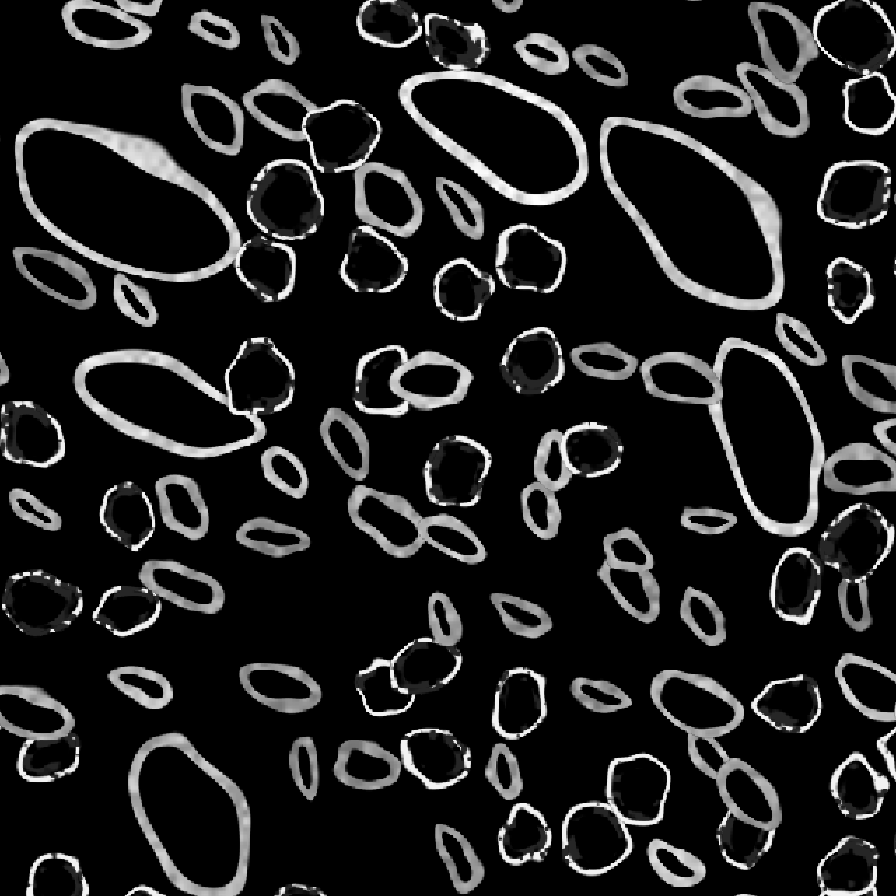
Reproduce this pattern procedurally as a Shadertoy shader.

```glsl
// Scattered hollow grains: grey rods, broken white rings and large outlined bodies on black.

const float LATTICE = 256.0;      // steps of the blocky raster across the canvas
const float SMALL_GRID = 11.0;
const float LARGE_GRID = 3.0;
const float SOFTNESS = 0.0013;
const float MAIN_ANGLE = -0.75;   // prevailing direction of the long axes
const float WHITE = 0.95;
const float DARK = 0.15;

struct Grain {
    vec2 center;
    vec2 radius;
    float angle, bend, taper, tone, lineWidth, seed;
    bool broken, present;
};

float hash(vec2 p) {
    return fract(sin(dot(p, vec2(127.1, 311.7))) * 43758.5453);
}

float noise(vec2 p) {
    vec2 cell = floor(p), f = fract(p);
    f = f * f * (3.0 - 2.0 * f);
    float low = mix(hash(cell), hash(cell + vec2(1, 0)), f.x);
    float high = mix(hash(cell + vec2(0, 1)), hash(cell + vec2(1, 1)), f.x);
    return mix(low, high, f.y);
}

vec2 rotate(vec2 p, float a) {
    float c = cos(a), s = sin(a);
    return vec2(c * p.x + s * p.y, c * p.y - s * p.x);
}

// One of several independent random values of a cell
float pick(vec2 cell, float channel) {
    return hash(cell + channel * vec2(17.3, 9.7));
}

Grain makeGrain(vec2 cell, float grid, bool large) {
    Grain g;
    vec2 jitter = vec2(pick(cell, 1.0), pick(cell, 2.0)) - 0.5;
    float size = pick(cell, 3.0), shape = pick(cell, 4.0);
    float turn = pick(cell, 5.0) - 0.5;
    g.center = (cell + 0.5 + jitter * (large ? 0.45 : 0.65)) / grid;
    g.seed = 50.0 * pick(cell, 6.0);
    g.broken = !large && pick(cell, 7.0) < 0.38;
    g.present = pick(cell, 8.0) < (large ? 0.75 : 0.92);
    float halfLength = large ? mix(0.09, 0.14, size) : mix(0.032, 0.054, size * size);
    float ratio = large ? mix(0.42, 0.62, shape) : mix(0.42, 0.7, shape);
    if (g.broken) {
        halfLength = mix(0.034, 0.046, size);
        ratio = mix(0.68, 1.0, shape);
    }
    g.radius = halfLength * vec2(1.0, ratio);
    g.angle = MAIN_ANGLE + turn * (g.broken ? 3.0 : (large ? 1.0 : 1.5));
    g.bend = (pick(cell, 9.0) - 0.5) * (g.broken ? 0.1 : 0.5);
    g.taper = (pick(cell, 10.0) - 0.5) * (g.broken ? 0.3 : 1.0);
    g.tone = large ? mix(0.66, 0.92, pick(cell, 11.0)) : mix(0.54, 0.8, pick(cell, 11.0));
    g.lineWidth = large ? 0.0125 : (g.broken ? 0.006 : 0.0112);
    return g;
}

// Approximate distance to a bent, tapered and lumpy ellipse
float grainDistance(vec2 p, Grain g) {
    vec2 q = rotate(p - g.center, g.angle);
    float along = clamp(q.x / g.radius.x, -1.2, 1.2);
    q.y += g.bend * g.radius.y * (along * along - 0.4);
    q.y /= 1.0 + 0.55 * g.taper * along;
    float k = length(q / g.radius) + 0.001;
    float d = k * (k - 1.0) / (length(q / (g.radius * g.radius)) + 0.01);
    float lumps = noise(1.6 * q / g.radius + g.seed) - 0.5;
    return d + lumps * g.radius.y * 0.42;
}

// Coverage of the band between two depths below the rim
float band(float d, float outer, float inner) {
    float middle = 0.5 * (outer + inner);
    return smoothstep(SOFTNESS, -SOFTNESS, abs(d + middle) - 0.5 * (inner - outer));
}

float paintGrain(float shade, vec2 p, Grain g) {
    float d = grainDistance(p, g);
    shade *= smoothstep(-SOFTNESS, SOFTNESS, d);
    float line = band(d, 0.0, g.lineWidth);
    float mottle = noise(p * 110.0 + g.seed);
    if (!g.broken) return mix(shade, g.tone + 0.28 * (mottle - 0.5), line);
    // White rim with gaps, and dark patches just beneath it
    float patches = noise(p * 32.0 + g.seed);
    float gaps = 0.5 * noise(p * 170.0 + g.seed) + 0.5 * patches;
    float rim = mix(DARK, WHITE, smoothstep(0.32, 0.42, gaps));
    float under = band(d, g.lineWidth, 0.015) * smoothstep(0.45, 0.6, 0.5 * mottle + 0.5 * (1.0 - patches));
    return mix(max(shade, DARK * under), rim, line);
}

// Distance from a point to the closest large grain
float largeDistance(vec2 p) {
    float nearest = 1.0;
    for (int i = 0; i < 9; i++) {
        vec2 cell = floor(p * LARGE_GRID) + vec2(i % 3 - 1, i / 3 - 1);
        Grain g = makeGrain(cell, LARGE_GRID, true);
        if (g.present) nearest = min(nearest, grainDistance(p, g));
    }
    return nearest;
}

void mainImage(out vec4 fragColor, in vec2 fragCoord) {
    // Staircase warp gives softly stepped contours
    vec2 raster = fragCoord / iResolution.y * LATTICE;
    vec2 p = (floor(raster) + smoothstep(0.2, 0.8, fract(raster))) / LATTICE;
    float shade = 0.0;
    for (int i = 0; i < 9; i++) {
        vec2 offset = vec2(i % 3 - 1, i / 3 - 1);
        Grain large = makeGrain(floor(p * LARGE_GRID) + offset, LARGE_GRID, true);
        if (large.present) shade = paintGrain(shade, p, large);
    }
    // Small grains fill the room left between the large ones
    for (int i = 0; i < 9; i++) {
        vec2 offset = vec2(i % 3 - 1, i / 3 - 1);
        Grain small = makeGrain(floor(p * SMALL_GRID) + offset, SMALL_GRID, false);
        if (!small.present || distance(p, small.center) > 0.085) continue;
        if (largeDistance(small.center) > 0.024) shade = paintGrain(shade, p, small);
    }
    fragColor = vec4(vec3(shade), 1.0);
}
```
